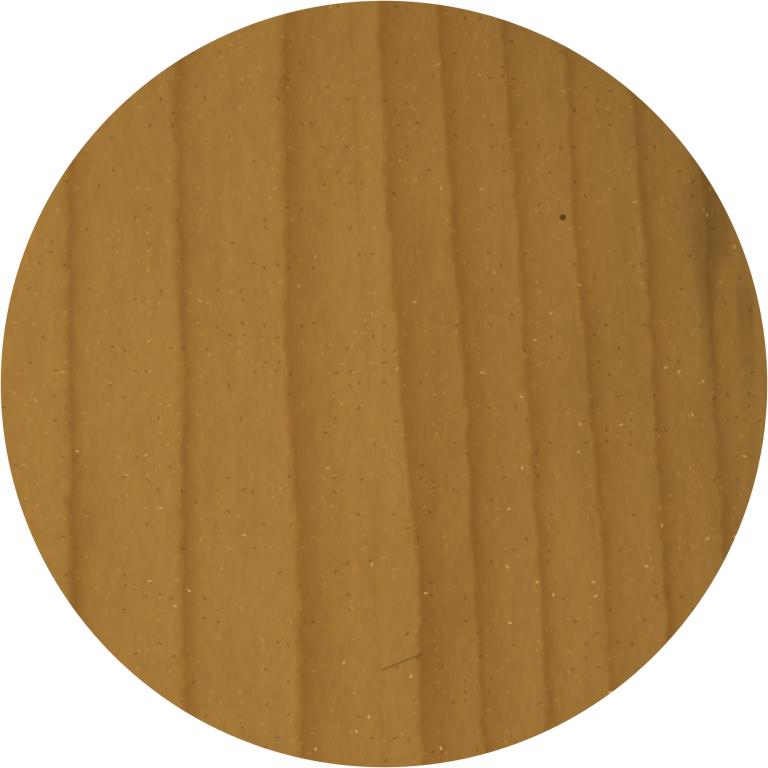
Write a Shadertoy shader that draws this texture.

```glsl
// A round disc of honey-brown softwood on white, with near-vertical growth rings.
// Rings come from a loop of one-sided falloffs on slanted, wobbling lines;
// layered value noise adds fibres and mottling, and hashed cells add flecks.

float hash(vec2 p) {
    vec3 q = fract(vec3(p.xyx) * 0.1031);
    q += dot(q, q.yzx + 33.33);
    return fract((q.x + q.y) * q.z);
}

float noise(vec2 p) {
    vec2 cell = floor(p), f = fract(p);
    f = f * f * (3.0 - 2.0 * f);
    return mix(mix(hash(cell), hash(cell + vec2(1, 0)), f.x),
               mix(hash(cell + vec2(0, 1)), hash(cell + vec2(1, 1)), f.x), f.y);
}

// Noise centred on zero
float grain(vec2 p) { return noise(p) - 0.5; }

// Late wood: crisp on the left of each line, fading out to the right
float growthRings(vec2 p) {
    float amount = 0.0;
    for (int i = 0; i < 9; i++) {
        float k = float(i);
        float slant = mix(0.015, 0.065, smoothstep(1.5, 3.0, k));
        float centre = 0.098 + 0.142 * min(k, 3.0) + 0.081 * max(k - 3.0, 0.0);
        float wobble = 0.012 * grain(vec2(k * 7.3, p.y * 4.0))
                     + 0.005 * grain(vec2(k * 5.1, p.y * 35.0))
                     + 0.004 * grain(p * vec2(200.0, 110.0));
        float d = p.x - centre + slant * (p.y - 0.5) + wobble;
        float width = 0.012 + 0.036 * exp(-(k - 2.8) * (k - 2.8));
        float softEdge = i < 3 ? 0.014 : 0.007;
        float profile = smoothstep(-softEdge, 0.004, d) * exp(-max(d, 0.0) / width);
        float strength = 0.7 + 0.3 * noise(vec2(k * 3.7, p.y * 6.0));
        amount += profile * strength;
    }
    // A faint hairline ring between the wide ones
    float hair = p.x - 0.478 + 0.045 * (p.y - 0.5) + 0.006 * grain(vec2(2.0, p.y * 9.0));
    amount += 0.35 * exp(-abs(hair) / 0.004) * noise(vec2(9.0, p.y * 7.0));
    return min(amount, 1.0);
}

// Sparse short specks, one per chosen cell, each tilted its own way
float specks(vec2 p, float cells, float density, float size, float seed) {
    vec2 id = floor(p * cells);
    vec2 jitter = vec2(hash(id + seed), hash(id + seed + 17.0));
    vec2 d = (fract(p * cells) - mix(vec2(0.3), vec2(0.7), jitter)) / cells;
    float angle = 6.2832 * jitter.x;
    d = mat2(cos(angle), sin(angle), -sin(angle), cos(angle)) * d;
    float shape = 1.0 - smoothstep(0.4, 1.0, length(d * vec2(0.55, 1.0)) / size);
    return shape * step(1.0 - density, hash(id + seed + 41.0));
}

float segmentDistance(vec2 p, vec2 a, vec2 b) {
    vec2 ab = b - a;
    return length(p - a - ab * clamp(dot(p - a, ab) / dot(ab, ab), 0.0, 1.0));
}

void mainImage(out vec4 fragColor, in vec2 fragCoord) {
    float side = min(iResolution.x, iResolution.y);
    vec2 p = (fragCoord - 0.5 * iResolution.xy) / side + 0.5;

    // Early wood blended into the darker late wood
    vec3 earlyWood = vec3(0.628, 0.458, 0.216);
    vec3 lateWood = vec3(0.525, 0.343, 0.143);
    vec3 wood = mix(earlyWood, lateWood, 0.8 * growthRings(p));

    // Broad light: brightest low on the left, dim at the upper right
    float shade = smoothstep(0.45, 1.05, p.x) * mix(0.5, 1.0, p.y);
    shade += 0.25 * smoothstep(0.7, 1.0, p.y);
    wood *= 1.02 - 0.15 * shade;
    wood *= 1.0 + 0.04 * grain(p * vec2(9.0, 4.0));

    // Fibres along the rings and finer mottling
    vec2 along = vec2(p.x + 0.05 * p.x * p.y, p.y);
    float texture1 = 0.035 * grain(along * vec2(75.0, 9.0))
                   + 0.035 * grain(along * vec2(130.0, 60.0))
                   + 0.045 * grain(along * vec2(290.0, 150.0) + 31.0);
    wood *= 1.0 + texture1;

    // Smoky streaks near the right rim
    float streaks = smoothstep(0.45, 0.85, noise(along * vec2(38.0, 7.0) + 5.0));
    wood *= 1.0 - 0.11 * streaks * smoothstep(0.76, 0.95, p.x) * smoothstep(0.25, 0.7, p.y);

    // Pale fibres, dark pores and a few bright flecks
    wood *= 1.0 + 0.09 * specks(p, 75.0, 0.14, 0.0023, 3.0);
    wood *= 1.0 - 0.13 * specks(p, 65.0, 0.10, 0.0024, 60.0);
    float fleck = specks(p, 55.0, 0.025, 0.0022, 120.0) * mix(1.0, 0.3, p.y);
    wood = mix(wood, vec3(0.85, 0.69, 0.42), 0.75 * fleck);

    // One knot-like dot and a short slanted scratch
    wood *= 1.0 - 0.45 * (1.0 - smoothstep(0.002, 0.0055, length(p - vec2(0.733, 0.717))));
    float scratch = segmentDistance(p, vec2(0.498, 0.128), vec2(0.548, 0.148));
    wood *= 1.0 - 0.16 * (1.0 - smoothstep(0.0005, 0.0025, scratch));

    // Round cut on white
    float rim = (length(p - 0.5) - 0.499) * side;
    fragColor = vec4(mix(wood, vec3(1.0), smoothstep(-0.75, 0.75, rim)), 1.0);
}
```
